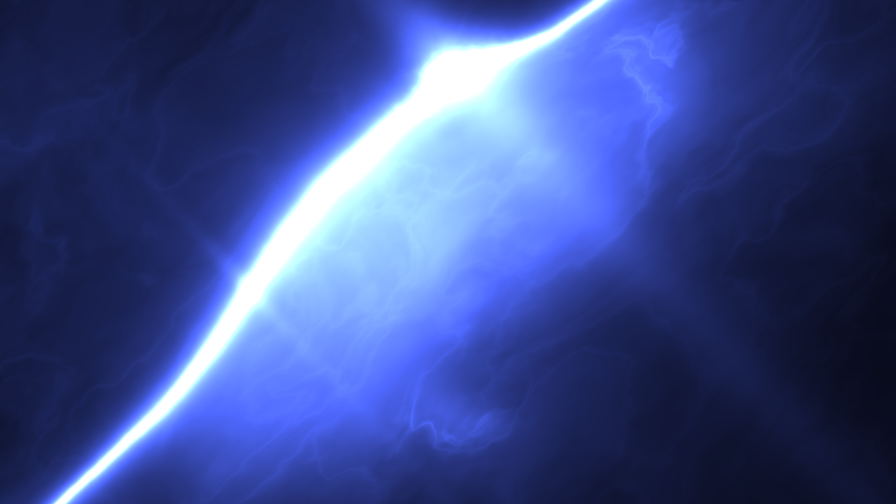
Write a Shadertoy shader that draws this background.

```glsl
// A white-hot diagonal lightning arc lighting up drifting blue clouds.

const vec2 ARC_START = vec2(0.12, 0.0);
const vec2 ARC_DIR = vec2(0.7306, 0.6828);
const vec3 TINT = vec3(0.31, 0.41, 1.0);

float hash(vec2 p) {
    return fract(sin(dot(p, vec2(127.1, 311.7))) * 43758.5453);
}

float valueNoise(vec2 p) {
    vec2 cell = floor(p), f = fract(p);
    f = f * f * (3.0 - 2.0 * f);
    float low = mix(hash(cell), hash(cell + vec2(1, 0)), f.x);
    float high = mix(hash(cell + vec2(0, 1)), hash(cell + vec2(1, 1)), f.x);
    return mix(low, high, f.y);
}

// Fractal noise, centred on zero
float fbm(vec2 p) {
    float sum = 0.0, amp = 0.5;
    for (int i = 0; i < 5; i++) {
        sum += amp * (valueNoise(p) - 0.5);
        p = mat2(1.6, 1.2, -1.2, 1.6) * p + 7.3;
        amp *= 0.5;
    }
    return sum;
}

// Soft elliptical spot
float spot(vec2 p, vec2 centre, vec2 size) {
    vec2 r = (p - centre) / size;
    return exp(-0.5 * dot(r, r));
}

// Sideways bend of the arc at a distance along it
float arcBend(float along) {
    float rise = smoothstep(0.25, 0.85, along);
    float fall = smoothstep(1.11, 1.37, along);
    return 0.097 * rise * (1.0 - fall) + 0.012 * fall * (1.46 - along) / 0.1;
}

// Half width of the hot core, with a knot near the upper end
float arcWidth(float along) {
    float body = smoothstep(0.0, 0.85, along) * (1.0 - smoothstep(1.15, 1.4, along));
    float knot = exp(-pow((along - 1.165) / 0.06, 2.0));
    float bump = exp(-pow((along - 0.565) / 0.018, 2.0));
    return 0.007 + 0.015 * body + 0.02 * knot + 0.004 * bump;
}

// Glow that falls off faster on the upper left side
float arcGlow(float side, float width) {
    float falloff = mix(1.0, 1.2, smoothstep(-0.02, 0.02, side));
    return 3.2 * pow(width / (abs(side) + 0.002), falloff);
}

void mainImage(out vec4 fragColor, in vec2 fragCoord) {
    vec2 p = fragCoord / iResolution.y;
    vec2 rel = p - ARC_START;

    // Arc coordinates: x runs along it, y to its upper left
    vec2 q = vec2(dot(rel, ARC_DIR), dot(rel, vec2(-ARC_DIR.y, ARC_DIR.x)));

    // Warped clouds, stretched along the arc
    vec2 cloudPos = q * vec2(3.0, 5.5);
    vec2 warp = vec2(fbm(cloudPos + 3.1), fbm(cloudPos + 19.7));
    float cloud = fbm(cloudPos + 1.8 * warp);
    float strand = fbm(cloudPos * 1.7 + 2.5 * warp + 31.0);
    float wisp = exp(-16.0 * abs(strand));

    // Hot core with a ragged knot
    float knotArea = spot(q, vec2(1.15, 0.08), vec2(0.09, 0.1));
    float ragged = fbm(q * 16.0) * (0.006 + 0.03 * knotArea);
    float side = q.y - arcBend(q.x) + ragged;
    float light = arcGlow(side, arcWidth(q.x));

    // Lit cloud below the arc
    vec2 soft = p + 0.12 * warp;
    vec2 lobePos = q + 0.12 * warp;
    float below = 1.0 - smoothstep(-0.06, 0.04, side);
    float lobe = spot(lobePos, vec2(0.90, -0.08), vec2(0.32, 0.185));
    light += 1.42 * lobe * below * (1.0 + 0.35 * cloud + 0.08 * wisp);

    // Dim haze on both sides
    float haze = mix(0.14, 0.07, below);
    haze += 0.24 * spot(soft, vec2(1.38, 0.82), vec2(0.27, 0.25));
    haze += 0.12 * spot(soft, vec2(0.05, 0.5), vec2(0.25, 0.3));
    haze += 0.16 * spot(soft, vec2(0.75, 0.1), vec2(0.3, 0.15));
    light += haze * (1.0 + 1.3 * cloud + 0.25 * wisp);

    // Bright tufts
    float tufts = spot(soft, vec2(0.91, 0.16), vec2(0.06, 0.035));
    tufts += spot(soft, vec2(1.27, 0.84), vec2(0.06, 0.07));
    light += tufts * (0.22 + 0.3 * wisp);

    fragColor = vec4(clamp(TINT * light, 0.0, 1.0), 1.0);
}
```
